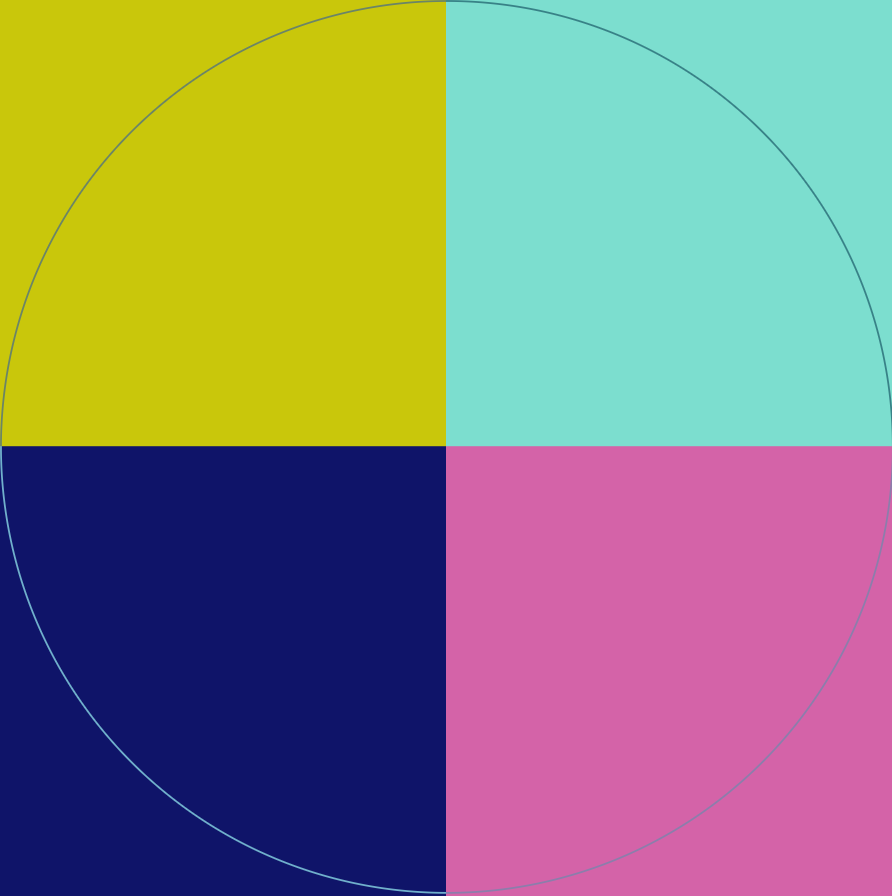
A Shadertoy shader for this background:

```glsl
// Four flat colour quadrants with a thin circle inscribed in the canvas.

// Positions and sizes are in units of the canvas height, x measured from the middle.
const vec2 SPLIT = vec2(0.0, 0.502);
const vec2 RING_CENTRE = vec2(0.001, 0.5012);
const float RING_RADIUS = 0.4977;
const float RING_WIDTH = 0.0020;

const vec3 YELLOW = vec3(0.79, 0.78, 0.045);
const vec3 AQUA = vec3(0.485, 0.87, 0.81);
const vec3 NAVY = vec3(0.06, 0.08, 0.41);
const vec3 PINK = vec3(0.83, 0.39, 0.66);

// Ring tint over each quadrant
const vec3 RING_ON_YELLOW = vec3(0.42, 0.52, 0.40);
const vec3 RING_ON_AQUA = vec3(0.22, 0.51, 0.53);
const vec3 RING_ON_NAVY = vec3(0.44, 0.69, 0.80);
const vec3 RING_ON_PINK = vec3(0.55, 0.49, 0.67);

// Blends four corner colours by how far right and up the point lies
vec3 quadrants(vec3 upLeft, vec3 upRight, vec3 lowLeft, vec3 lowRight, vec2 side) {
    return mix(mix(lowLeft, lowRight, side.x), mix(upLeft, upRight, side.x), side.y);
}

void mainImage(out vec4 fragColor, in vec2 fragCoord) {
    float pixel = 1.0 / iResolution.y;
    vec2 p = vec2(fragCoord.x - 0.5 * iResolution.x, fragCoord.y) * pixel;

    // Flat quadrants with edges smoothed over one pixel
    vec2 side = clamp((p - SPLIT) / pixel + 0.5, 0.0, 1.0);
    vec3 colour = quadrants(YELLOW, AQUA, NAVY, PINK, side);
    vec3 ringColour = quadrants(RING_ON_YELLOW, RING_ON_AQUA, RING_ON_NAVY, RING_ON_PINK, side);

    // Thin circle outline
    float ringDistance = abs(length(p - RING_CENTRE) - RING_RADIUS) - 0.5 * RING_WIDTH;
    float ring = clamp(0.5 - ringDistance / pixel, 0.0, 1.0);

    fragColor = vec4(mix(colour, ringColour, ring), 1.0);
}
```
